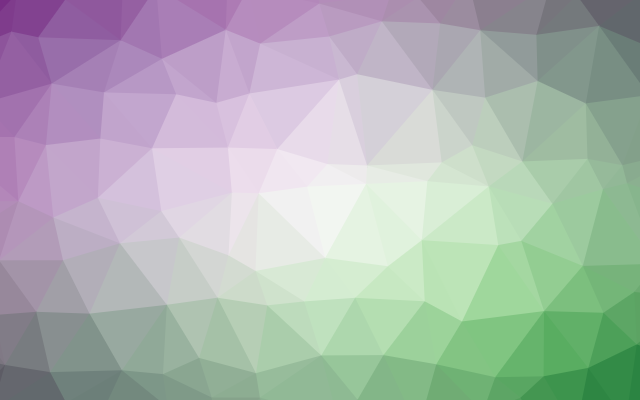
Give the GLSL for this background, as a Shadertoy shader.

```glsl
// Low-poly triangle mesh shaded from purple through white to green, with grey corners.

const float ROWS = 7.5; // mesh cells per canvas height

// Diverging ramp: purple at 0, white at 0.5, green at 1
vec3 ramp(float t) {
    vec3 stops[9] = vec3[9](
        vec3(0.46, 0.16, 0.51), vec3(0.60, 0.44, 0.67), vec3(0.76, 0.65, 0.81),
        vec3(0.91, 0.83, 0.91), vec3(0.97, 0.97, 0.97), vec3(0.85, 0.94, 0.83),
        vec3(0.65, 0.86, 0.63), vec3(0.35, 0.68, 0.38), vec3(0.11, 0.47, 0.22));
    float s = clamp(t, 0.0, 1.0) * 8.0;
    int i = min(int(s), 7);
    return mix(stops[i], stops[i + 1], s - float(i));
}

// Even mix of two colours in a perceptual cone space
vec3 perceptualMix(vec3 a, vec3 b) {
    mat3 cone = mat3(0.412, 0.536, 0.052,
                     0.212, 0.681, 0.107,
                     0.088, 0.282, 0.630);
    vec3 m = 0.5 * (pow(pow(a, vec3(2.2)) * cone, vec3(1.0 / 3.0))
                  + pow(pow(b, vec3(2.2)) * cone, vec3(1.0 / 3.0)));
    return pow(max((m * m * m) * inverse(cone), 0.0), vec3(1.0 / 2.2));
}

vec2 hash2(vec2 p) {
    vec3 q = fract(p.xyx * vec3(0.1031, 0.1030, 0.0973));
    q += dot(q, q.yzx + 33.33);
    return fract((q.xx + q.yz) * q.zy);
}

// Jittered mesh vertex
vec2 vertex(vec2 id) {
    return id + 0.72 * (hash2(id + 57.0) - 0.5);
}

float cross2(vec2 a, vec2 b) {
    return a.x * b.y - a.y * b.x;
}

// Distance to the line a-b, positive on its left
float edge(vec2 p, vec2 a, vec2 b) {
    return cross2(b - a, p - a) / length(b - a);
}

// True when the diagonal a-c separates b from d
bool splits(vec2 a, vec2 b, vec2 c, vec2 d) {
    return cross2(c - a, b - a) * cross2(c - a, d - a) < 0.0;
}

// Adds one flat, smooth-edged triangle; alpha accumulates coverage
void addTriangle(inout vec4 sum, vec2 p, vec2 a, vec2 b, vec2 c) {
    float inside = min(edge(p, a, b), min(edge(p, b, c), edge(p, c, a)));
    float cover = clamp(inside * iResolution.y / ROWS + 0.5, 0.0, 1.0);
    if (cover <= 0.0) return;
    vec2 centre = (a + b + c) / 3.0 / ROWS;
    centre.x *= iResolution.y / iResolution.x;
    vec3 col = perceptualMix(ramp(0.5 + centre.x), ramp(0.5 - centre.y));
    sum += vec4(col, 1.0) * cover;
}

void mainImage(out vec4 fragColor, in vec2 fragCoord) {
    vec2 p = (fragCoord - 0.5 * iResolution.xy) / iResolution.y * ROWS;
    vec4 sum = vec4(0.0);

    // Split each nearby quad along its shorter valid diagonal
    for (int j = -1; j <= 1; j++)
    for (int i = -1; i <= 1; i++) {
        vec2 id = floor(p) + vec2(i, j);
        vec2 a = vertex(id);
        vec2 b = vertex(id + vec2(1, 0));
        vec2 c = vertex(id + vec2(1, 1));
        vec2 d = vertex(id + vec2(0, 1));
        bool shorter = distance(a, c) < distance(b, d);
        if (splits(a, b, c, d) && (shorter || !splits(b, c, d, a))) {
            addTriangle(sum, p, a, b, c);
            addTriangle(sum, p, a, c, d);
        } else {
            addTriangle(sum, p, a, b, d);
            addTriangle(sum, p, b, c, d);
        }
    }
    fragColor = vec4(sum.rgb / max(sum.a, 0.001), 1.0);
}
```
